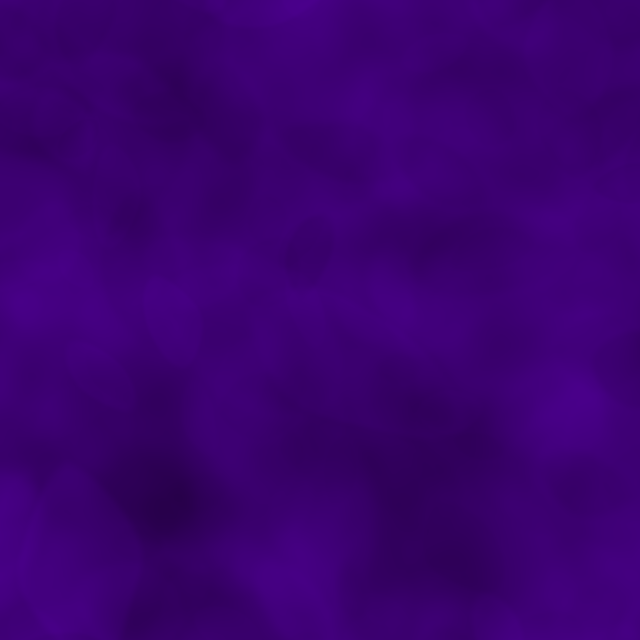
This texture is drawn by a WebGL 2 fragment shader. Its source:

```glsl
#version 300 es
precision highp float;
// Dim indigo haze built from soft clouds and faint overlapping translucent patches.

uniform vec2 u_resolution;
out vec4 fragColor;

vec2 hash2(vec2 p) {
    vec3 h = fract(p.xyx * vec3(0.1031, 0.1030, 0.0973));
    h += dot(h, h.yzx + 33.33);
    return fract((h.xx + h.yz) * h.zy);
}

mat2 rotation(float angle) {
    float c = cos(angle), s = sin(angle);
    return mat2(c, s, -s, c);
}

// Dot product of a lattice point's random unit gradient with the offset from it
float cornerSlope(vec2 cell, vec2 offset) {
    float angle = 6.2832 * hash2(cell).x;
    return dot(vec2(cos(angle), sin(angle)), offset);
}

float gradientNoise(vec2 p) {
    vec2 cell = floor(p), f = fract(p);
    vec2 u = f * f * f * (f * (f * 6.0 - 15.0) + 10.0);
    vec2 e = vec2(1.0, 0.0);
    float low = mix(cornerSlope(cell, f), cornerSlope(cell + e.xy, f - e.xy), u.x);
    float high = mix(cornerSlope(cell + e.yx, f - e.yx), cornerSlope(cell + e.xx, f - e.xx), u.x);
    return mix(low, high, u.y);
}

// Sum of rotated, rounded lozenges that lighten or darken what they cover
float patches(vec2 p, float seed) {
    vec2 base = floor(p);
    float sum = 0.0;
    for (int y = -1; y <= 1; y++) {
        for (int x = -1; x <= 1; x++) {
            vec2 cell = base + vec2(x, y);
            vec2 place = hash2(cell + seed);
            vec2 shape = hash2(cell + seed + 57.0);
            vec2 look = hash2(cell + seed + 113.0);
            vec2 q = rotation(6.2832 * look.x) * (p - cell - 0.25 - 0.5 * place);
            float radius = mix(0.6, 1.15, shape.x);
            q = abs(q) / (radius * vec2(1.0, mix(0.45, 0.85, shape.y)));
            float reach = pow(dot(pow(q, vec2(1.7)), vec2(1.0)), 0.588);
            float softEdge = mix(0.4, 0.88, place.y);
            sum += (2.0 * look.y - 1.0) * (1.0 - smoothstep(softEdge, 1.0, reach));
        }
    }
    return sum;
}

void main() {
    vec2 p = gl_FragCoord.xy / min(u_resolution.x, u_resolution.y);
    vec2 uv = gl_FragCoord.xy / u_resolution;

    // Gentle bending keeps the patch outlines from looking geometric
    vec2 bend = vec2(gradientNoise(p * 5.0 + 11.0), gradientNoise(p * 5.0 + 37.0));
    vec2 q = p + 0.035 * bend;

    // Broad clouds
    float tone = 0.62 * gradientNoise(q * 3.2 + 4.7);
    tone += 0.5 * gradientNoise(rotation(0.6) * q * 6.5 + 21.3);
    tone += 0.22 * gradientNoise(rotation(1.3) * q * 13.0 + 63.1);

    // Faint translucent layers at three sizes
    tone += 0.22 * patches(rotation(0.4) * q * 4.5 + 8.0, 3.0);
    tone += 0.16 * patches(rotation(1.1) * q * 8.0 + 19.0, 29.0);
    tone += 0.06 * patches(rotation(0.8) * q * 14.0 + 41.0, 71.0);

    // Slightly lighter rim
    vec2 fromCenter = abs(uv - 0.5);
    tone += 0.2 * smoothstep(0.36, 0.5, max(fromCenter.x, fromCenter.y)) - 0.08;

    float violet = clamp(0.433 + 0.165 * tone, 0.29, 0.55);
    fragColor = vec4(0.53 * violet, 0.0, violet, 1.0);
}
```
